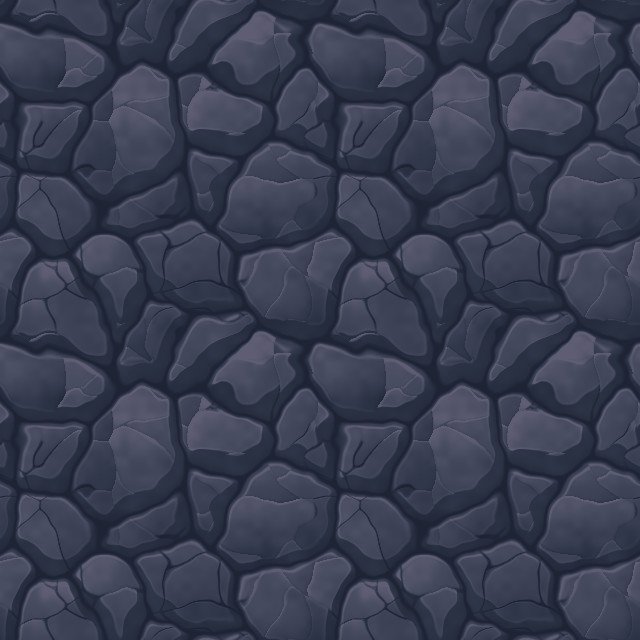
Write a three.js fragment shader that draws this texture.

```glsl
varying vec2 vUv;

const float REPEATS = 2.0;       // whole tiles across the canvas
const float STONES = 4.0;        // stone cells across one tile
const float FACETS = 6.0;        // facet cells across one tile
const float JITTER = 0.86;
const float SIZE_SPREAD = 0.42;
const float OUTLINE_WARP = 0.24;
const float CHIP_WARP = 0.07;
const float CRACK_WARP = 0.55;
const float GAP = 0.022;         // half width of the joints, in stone cells
const float BEVEL_LIT = 0.03;
const float BEVEL_SHADED = 0.16;
const float FACE_TONE = 0.66;
const vec2 LIGHT = vec2(-0.36, 0.93);

const vec3 JOINT = vec3(0.12, 0.142, 0.208);
const vec3 SHADE = vec3(0.16, 0.19, 0.26);
const vec3 SLATE = vec3(0.22, 0.24, 0.32);
const vec3 FACE = vec3(0.27, 0.29, 0.37);
const vec3 RIM = vec3(0.37, 0.365, 0.455);

struct Cell {
  vec2 id;
  vec2 toSite;
  vec2 normal;   // outward direction of the nearest border
  float edge;    // rounded distance to the border
};

float hash(vec2 p) {
  return fract(sin(dot(p, vec2(127.1, 311.7))) * 43758.545);
}

vec2 hash2(vec2 p) {
  return vec2(hash(p), hash(p + 17.3));
}

vec2 wrap(vec2 i, float period) {
  return floor(mod(i + 0.5, period));
}

float noise(vec2 p, float period) {
  vec2 i = floor(p), f = fract(p);
  f = f * f * (3.0 - 2.0 * f);
  float a = hash(wrap(i, period));
  float b = hash(wrap(i + vec2(1.0, 0.0), period));
  float c = hash(wrap(i + vec2(0.0, 1.0), period));
  float d = hash(wrap(i + 1.0, period));
  return mix(mix(a, b, f.x), mix(c, d, f.x), f.y);
}

vec2 noise2(vec2 p, float period) {
  return vec2(noise(p, period), noise(p + 3.37, period)) - 0.5;
}

// xy: vector to the site, z: squared distance less the site weight
vec3 site(vec2 cell, vec2 p, float period, float seed) {
  vec2 id = wrap(cell, period) + seed;
  vec2 r = cell + 0.5 + JITTER * (hash2(id) - 0.5) - p;
  return vec3(r, dot(r, r) - SIZE_SPREAD * hash(id + 41.7));
}

// Wrapping weighted Voronoi with softened corners
Cell voronoi(vec2 p, float period, float seed, float sharpness) {
  vec2 home = floor(p), nearest = home;
  vec3 best = vec3(0.0, 0.0, 100.0);
  for (int j = -2; j <= 2; j++)
    for (int i = -2; i <= 2; i++) {
      vec2 cell = home + vec2(i, j);
      vec3 s = site(cell, p, period, seed);
      if (s.z < best.z) { best = s; nearest = cell; }
    }
  float total = 0.0001;
  vec2 normal = vec2(0.0);
  for (int j = -2; j <= 2; j++)
    for (int i = -2; i <= 2; i++) {
      if (i == 0 && j == 0) continue;
      vec3 s = site(nearest + vec2(i, j), p, period, seed);
      vec2 across = s.xy - best.xy;
      float span = max(length(across), 0.001);
      float w = exp(-sharpness * (s.z - best.z) / (2.0 * span));
      total += w;
      normal += w * across / span;
    }
  return Cell(wrap(nearest, period), best.xy, normal / total, -log(total) / sharpness);
}

vec3 ramp(float tone) {
  float t = clamp(tone, 0.0, 1.0) * 4.0;
  vec3 c = mix(JOINT, SHADE, clamp(t, 0.0, 1.0));
  c = mix(c, SLATE, clamp(t - 1.0, 0.0, 1.0));
  c = mix(c, FACE, clamp(t - 2.0, 0.0, 1.0));
  return mix(c, RIM, clamp(t - 3.0, 0.0, 1.0));
}

void main() {
  vec2 p = vUv * REPEATS * STONES;
  vec2 bent = p + OUTLINE_WARP * noise2(p * 2.0, STONES * 2.0);
  bent += CHIP_WARP * noise2(p * 6.0, STONES * 6.0);
  float cloud = noise(p * 3.0, STONES * 3.0) - 0.5;
  float brush = noise(p * 9.0, STONES * 9.0) - 0.5;

  // Stone outlines, and facets that differ from stone to stone
  Cell stone = voronoi(bent, STONES, 5.0, 26.0);
  vec2 q = (bent + CRACK_WARP * noise2(p * 2.0 + 1.6, STONES * 2.0)) * FACETS / STONES;
  Cell facet = voronoi(q + hash2(stone.id + 9.0) * FACETS, FACETS, 23.0, 40.0);
  vec2 tilt = hash2(facet.id + 61.0) - 0.5;

  // Top face: light from above, tilted facets and soft brushwork
  float tone = FACE_TONE - 0.34 * dot(stone.toSite, LIGHT);
  tone += 0.12 * (hash(stone.id + 3.0) - 0.5) + 0.2 * (hash(facet.id + 7.0) - 0.5);
  tone += 0.45 * dot(tilt, facet.toSite) + 0.18 * cloud + 0.13 * brush;

  // Facet ridges and occasional cracks
  float ridgeFacing = dot(facet.normal, LIGHT);
  float ridge = 1.0 - smoothstep(0.015, 0.06, facet.edge);
  float cracked = smoothstep(0.48, 0.58, noise(p * 1.5 + 0.7, STONES * 1.5));
  float crack = cracked * (1.0 - smoothstep(0.006, 0.036, facet.edge));
  tone += ridge * (0.3 * max(ridgeFacing, 0.0) - 0.07);

  // Chipped sides: narrow and bright above, broad and dark below
  float facing = dot(stone.normal, LIGHT);
  float depth = stone.edge - GAP;
  float bevel = mix(BEVEL_SHADED, BEVEL_LIT, smoothstep(-0.8, 0.5, facing));
  bevel *= 1.0 + 0.9 * cloud + 0.9 * (hash(facet.id + 29.0) - 0.5);
  float side = 1.0 - smoothstep(bevel - 0.012, bevel + 0.012, depth);
  float sideTone = mix(0.24, 0.6, smoothstep(-0.4, 0.9, facing));
  sideTone += 0.16 * cloud + 0.1 * brush;
  tone = mix(tone, sideTone, side);
  float rim = 1.0 - smoothstep(0.0, 0.032, abs(depth - bevel - 0.015));
  tone += rim * (0.08 + 0.27 * smoothstep(-0.2, 0.8, facing));
  tone -= 0.55 * crack * (1.0 - 0.6 * side);

  // Joints, with contact shade at their borders
  tone *= 0.78 + 0.22 * smoothstep(0.0, 0.09, depth);
  tone *= smoothstep(-0.018, 0.022, depth);
  gl_FragColor = vec4(ramp(tone), 1.0);
}
```
